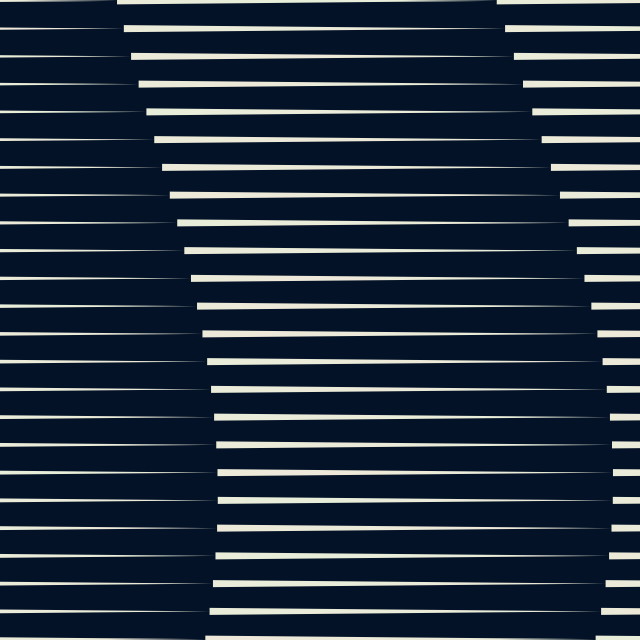
A WebGL 1 fragment shader for this pattern:

```glsl
precision highp float;

uniform vec2 u_resolution;

const vec3 NAVY = vec3(0.01, 0.07, 0.15);
const vec3 CREAM = vec3(0.92, 0.92, 0.85);
const vec3 TINT = vec3(0.025, -0.025, 0.0);   // pink one way, green the other

const float ROW_PITCH = 0.04336;    // about 23 rows
const float BAR_HEIGHT = 0.0110;    // at the blunt end

// Bar starts sway from row to row, and bar lengths sway with them
const float SWAY_FREQ = 2.79;
const float START_MEAN = 0.2387;
const float START_SWAY = 0.1016;
const float START_CREST = 0.227;
const float LENGTH_MEAN = 0.5983;
const float LENGTH_SWAY = 0.0202;
const float LENGTH_CREST = 0.346;

const vec2 TINT_SCALE = vec2(2.5, 0.73);

vec2 gradient(vec2 cell) {
  float h = fract(sin(dot(cell, vec2(127.1, 311.7))) * 43758.5);
  float angle = 6.28318 * h;
  return vec2(cos(angle), sin(angle));
}

float gradientNoise(vec2 p) {
  vec2 i = floor(p);
  vec2 f = p - i;
  vec2 u = f * f * f * (f * (f * 6.0 - 15.0) + 10.0);
  float a = dot(gradient(i), f);
  float b = dot(gradient(i + vec2(1.0, 0.0)), f - vec2(1.0, 0.0));
  float c = dot(gradient(i + vec2(0.0, 1.0)), f - vec2(0.0, 1.0));
  float d = dot(gradient(i + vec2(1.0, 1.0)), f - vec2(1.0, 1.0));
  return mix(mix(a, b, u.x), mix(c, d, u.x), u.y);
}

float sway(float y, float crest) {
  return cos(SWAY_FREQ * (y - crest));
}

// Pixel coverage of a bar with a blunt start at p.x = 0 and a point at p.x = len
float taperedBar(vec2 p, float len, vec2 pixel) {
  float halfHeight = 0.5 * BAR_HEIGHT * clamp(1.0 - p.x / len, 0.0, 1.0);
  float below = clamp((halfHeight - p.y) / pixel.y + 0.5, 0.0, 1.0);
  float under = clamp((-halfHeight - p.y) / pixel.y + 0.5, 0.0, 1.0);
  float afterStart = clamp(p.x / pixel.x + 0.5, 0.0, 1.0);
  return (below - under) * afterStart;
}

void main() {
  vec2 pixel = 1.0 / u_resolution;
  vec2 uv = gl_FragCoord.xy * pixel;

  // Rows are laid out from the middle of the canvas
  float row = floor((uv.y - 0.5) / ROW_PITCH);
  float rowY = 0.5 + (row + 0.5) * ROW_PITCH;

  // Bars follow end to end along the row
  float start = START_MEAN + START_SWAY * sway(rowY, START_CREST);
  float len = LENGTH_MEAN + LENGTH_SWAY * sway(rowY, LENGTH_CREST);
  vec2 local = vec2(mod(uv.x - start, len), uv.y - rowY);

  // The next bar is added too, so its blunt edge stays smooth
  float ink = taperedBar(local, len, pixel)
            + taperedBar(local - vec2(len, 0.0), len, pixel);

  // Faint drift of the cream along and between rows
  float drift = gradientNoise(vec2(uv.x, row) * TINT_SCALE + 17.3);
  vec3 barColor = CREAM + TINT * drift;

  gl_FragColor = vec4(mix(NAVY, barColor, clamp(ink, 0.0, 1.0)), 1.0);
}
```
